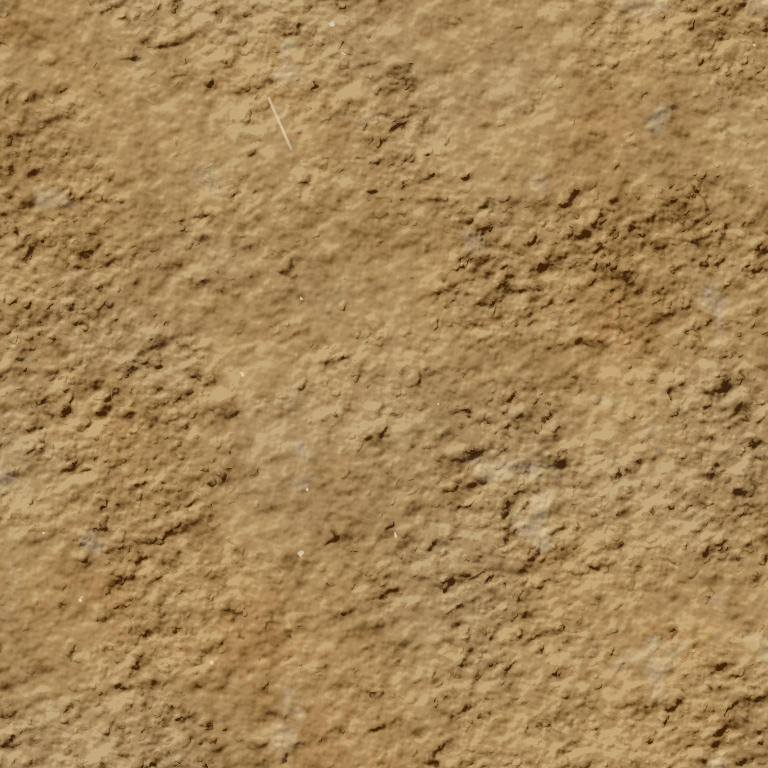
A Shadertoy shader for this texture:

```glsl
// Dry ochre soil: crumbly clods with small shadows, dusty areas and pale stones.

#define CONTRAST 1.08
#define EXPOSURE 0.14
#define RELIEF 9.0
#define SPECKLE 1.0
#define CLOD_AMOUNT 1.0
#define SHADOW_DEPTH 2.1
#define GRAIN_ANGLE 0.38
#define SUN normalize(vec2(-0.5, 0.87))
#define STONE_COLOR vec3(0.74, 0.68, 0.57)
#define FLECK_COLOR vec3(0.90, 0.85, 0.74)

float hash(vec2 p) {
    vec3 q = fract(p.xyx * 0.1031);
    q += dot(q, q.yzx + 33.33);
    return fract((q.x + q.y) * q.z);
}

vec2 hash2(vec2 p) {
    return vec2(hash(p), hash(p + 71.7));
}

mat2 rotation(float a) {
    return mat2(cos(a), sin(a), -sin(a), cos(a));
}

float noise(vec2 p) {
    vec2 i = floor(p), f = fract(p);
    f = f * f * f * (f * (f * 6.0 - 15.0) + 10.0);
    return mix(mix(hash(i), hash(i + vec2(1, 0)), f.x),
               mix(hash(i + vec2(0, 1)), hash(i + vec2(1, 1)), f.x), f.y);
}

// Centred fractal noise, about -0.45 to 0.45
float fbm(vec2 p) {
    float sum = 0.0, amp = 0.5;
    for (int i = 0; i < 4; i++) {
        sum += amp * (noise(p) - 0.5);
        p = rotation(0.6) * p * 2.03 + 17.3;
        amp *= 0.5;
    }
    return sum;
}

// Fine crumbly height, drawn out along the grain
float soilHeight(vec2 p) {
    return fbm(rotation(-GRAIN_ANGLE) * p * vec2(40.0, 56.0));
}

// Scattered lumps: lit on the sunny side, shadow on the other
float clods(vec2 p, float scale, float density, float seed) {
    vec2 g = p * scale;
    g += 0.7 * vec2(fbm(g * 1.7 + seed), fbm(g * 1.7 + seed + 40.0));
    vec2 cell = floor(g);
    float lit = 0.0, shadow = 0.0, cover = 0.0;
    for (int y = -1; y <= 1; y++)
    for (int x = -1; x <= 1; x++) {
        vec2 id = cell + vec2(x, y);
        vec2 rnd = hash2(id + seed);
        float present = step(hash(id + seed + 9.1), density);
        float radius = mix(0.2, 0.48, rnd.x * rnd.x);
        mat2 turn = rotation(-GRAIN_ANGLE - (rnd.y - 0.5) * 1.4);
        vec2 d = g - id - 0.2 - 0.6 * hash2(id + seed + 23.0);
        vec2 stretch = vec2(0.75, 1.2) / radius;
        vec2 bodyPos = turn * d * stretch;
        vec2 shadowPos = turn * (d + SUN * radius * 0.65) * stretch;
        float mask = present * smoothstep(1.15, 0.6, length(bodyPos));
        float slope = dot(d, SUN) / radius;
        lit = mix(lit, 0.3 + 1.1 * slope, mask);
        cover = max(cover, mask);
        float depth = mix(0.5, 1.2, rnd.y);
        shadow = max(shadow, present * depth * smoothstep(1.15, 0.5, length(shadowPos)));
    }
    return lit * cover - SHADOW_DEPTH * shadow * (1.0 - cover);
}

// Tone runs from deep shadow (-2.9) to sunlit dust (1.8)
vec3 soilColor(float t) {
    vec3 c = mix(vec3(0.25, 0.14, 0.04), vec3(0.47, 0.35, 0.19), clamp((t + 2.9) / 1.2, 0.0, 1.0));
    c = mix(c, vec3(0.58, 0.45, 0.27), clamp((t + 1.7) / 0.9, 0.0, 1.0));
    c = mix(c, vec3(0.65, 0.52, 0.34), clamp((t + 0.8) / 0.8, 0.0, 1.0));
    c = mix(c, vec3(0.70, 0.57, 0.38), clamp(t / 0.85, 0.0, 1.0));
    return mix(c, vec3(0.77, 0.66, 0.47), clamp((t - 0.85) / 0.95, 0.0, 1.0));
}

float segment(vec2 p, vec2 a, vec2 b) {
    vec2 d = b - a;
    return length(p - a - d * clamp(dot(p - a, d) / dot(d, d), 0.0, 1.0));
}

void mainImage(out vec4 fragColor, in vec2 fragCoord) {
    vec2 p = fragCoord / iResolution.y;
    float rough = smoothstep(-0.15, 0.17, fbm(p * 6.5 + 3.7));

    // Broad patches, mottling, speckle and fine relief
    float tone = EXPOSURE + 2.5 * fbm(p * 6.0 + 31.0) + 2.2 * fbm(p * 26.0 + 8.0);
    tone += SPECKLE * (noise(p * 95.0 + 11.0) + 0.7 * noise(rotation(0.5) * p * 150.0) - 0.85);
    float slope = soilHeight(p) - soilHeight(p + SUN * 0.005);
    tone += RELIEF * slope * mix(0.6, 1.0, rough);

    // Clods from crumbs to lumps
    float density = CLOD_AMOUNT * mix(0.12, 1.0, rough);
    tone += 0.7 * clods(p, 68.0, density * 0.6, 5.0);
    tone += 0.95 * clods(p, 42.0, density * 0.42, 37.0);
    tone += clods(p, 22.0, density * 0.12, 83.0);

    // Short crumbling cracks
    float crack = smoothstep(0.028, 0.006, abs(fbm(rotation(-0.3) * p * vec2(5.0, 9.0) + 61.0)));
    crack *= smoothstep(0.35, 0.65, noise(p * 45.0 + 19.0));
    tone -= 1.3 * crack * smoothstep(0.09, 0.18, fbm(p * 8.0 + 90.0));

    // Warm and grey drift of the earth
    vec3 color = soilColor(tone * CONTRAST);
    color += fbm(p * 5.0 + 55.0) * vec3(0.03, -0.02, -0.06);

    // Pale stones
    float stone = smoothstep(0.19, 0.32, fbm(p * 13.0 + 120.0));
    color = mix(color, STONE_COLOR * (1.0 + slope), 0.5 * stone);

    // Bright flecks of varied size and a dry straw
    vec2 cell = floor(p * 24.0);
    vec2 d = fract(p * 24.0) - 0.25 - 0.5 * hash2(cell + 4.0);
    d += 0.12 * (vec2(noise(p * 160.0), noise(p * 160.0 + 50.0)) - 0.5);
    float size = mix(0.05, 0.15, hash(cell + 33.0));
    float fleck = step(0.975, hash(cell + 150.0)) * smoothstep(size, size * 0.3, length(d));
    float straw = smoothstep(0.003, 0.0006, segment(p, vec2(0.35, 0.872), vec2(0.379, 0.806)));
    straw *= mix(0.4, 1.0, noise(p * 60.0));
    color = mix(color, FLECK_COLOR, max(fleck, straw) * 0.8);

    fragColor = vec4(clamp(color, 0.0, 1.0), 1.0);
}
```
